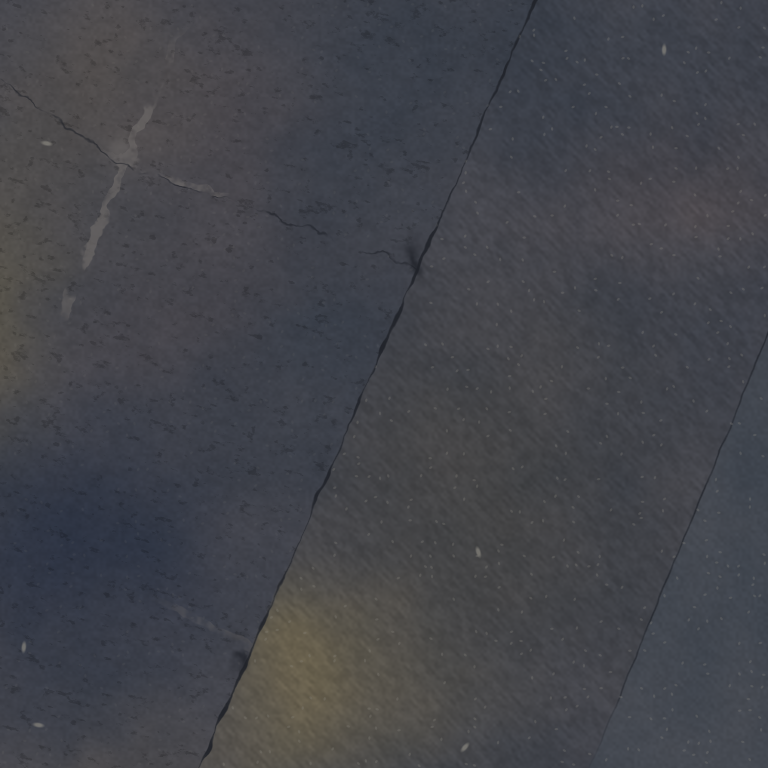
A three.js fragment shader for this texture:

```glsl
// Worn slate paving slabs at dusk: slanted dark joints, crumbling mortar, brushed grain and warm stains.
varying vec2 vUv;

const vec3 SLATE = vec3(0.253, 0.262, 0.294);
const vec3 STEEL = vec3(0.260, 0.281, 0.315);
const vec3 NIGHT = vec3(0.180, 0.205, 0.265);
const vec3 DUSK = vec3(0.218, 0.241, 0.282);
const vec3 MAUVE = vec3(0.300, 0.285, 0.303);
const vec3 OLIVE = vec3(0.270, 0.268, 0.268);
const vec3 BROWN = vec3(0.350, 0.325, 0.310);
const vec3 OCHRE = vec3(0.430, 0.392, 0.295);
const vec3 JOINT = vec3(0.120, 0.130, 0.155);
const vec3 MORTAR = vec3(0.420, 0.405, 0.400);
const vec3 CHIP = vec3(0.530, 0.520, 0.490);
const float SLOPE = 0.437;         // sideways run of the joints per unit of height
const float MAIN_FOOT = 0.260;     // where each joint meets the lower edge
const float RIGHT_FOOT = 0.768;
const float MORTAR_FOOT = -0.177;
const float SOFTNESS = 0.0013;
const float BRUSH_ANGLE = -0.80;
const float GRAIN = 0.080;

float hash(vec2 p) {
  vec3 q = fract(vec3(p.xyx) * 0.1031);
  q += dot(q, q.yzx + 33.33);
  return fract((q.x + q.y) * q.z);
}

float noise(vec2 p) {
  vec2 i = floor(p), f = fract(p);
  f = f * f * (3.0 - 2.0 * f);
  return mix(mix(hash(i), hash(i + vec2(1.0, 0.0)), f.x),
             mix(hash(i + vec2(0.0, 1.0)), hash(i + 1.0), f.x), f.y);
}

// Layered noise centred on zero
float fbm(vec2 p) {
  float sum = -0.5, weight = 0.533;
  for (int i = 0; i < 4; i++) {
    sum += weight * noise(p);
    p = p * 2.03 + 17.3;
    weight *= 0.5;
  }
  return sum;
}

vec2 turn(vec2 p, float a) {
  return vec2(cos(a) * p.x + sin(a) * p.y, cos(a) * p.y - sin(a) * p.x);
}

float line(float d, float halfWidth) {
  return 1.0 - smoothstep(halfWidth - SOFTNESS, halfWidth + SOFTNESS, abs(d));
}

// Signed distance to a slanted joint, positive on its right
float slant(vec2 p, float foot, float slope) {
  return (p.x - foot - slope * p.y) / sqrt(1.0 + slope * slope);
}

// Soft ellipse with its centre in xy and its radii in zw
float pool(vec2 p, vec4 shape) {
  vec2 q = (p - shape.xy) / shape.zw;
  return exp(-dot(q, q));
}

// One randomly turned sliver in each chosen cell
float slivers(vec2 p, float cells, float chance, vec2 size) {
  vec2 cell = floor(p * cells);
  vec2 spot = (cell + 0.2 + 0.6 * vec2(hash(cell + 3.1), hash(cell + 8.7))) / cells;
  vec2 q = turn(p - spot, 6.2832 * hash(cell + 21.0)) / size;
  return step(hash(cell + 47.0), chance) * (1.0 - smoothstep(0.4, 1.4, length(q)));
}

void main() {
  vec2 p = vUv;
  vec2 wander = vec2(fbm(p * 34.0), fbm(p * 34.0 + 70.0));
  vec2 s = p + 0.16 * vec2(fbm(p * 5.0), fbm(p * 5.0 + 40.0));
  float mainD = slant(p, MAIN_FOOT, SLOPE) + 0.008 * wander.x;
  float rightD = slant(p, RIGHT_FOOT, 0.411) + 0.004 * wander.y;
  float brushedSide = smoothstep(-0.003, 0.003, mainD);
  float wornSide = 1.0 - brushedSide;
  float rightSide = smoothstep(-0.003, 0.003, rightD);

  // Stains and mottling
  vec3 c = mix(SLATE, OLIVE, 0.85 * brushedSide * pool(s, vec4(0.64, 0.36, 0.22, 0.26)));
  c = mix(c, DUSK, 0.60 * pool(s, vec4(0.78, 0.95, 0.22, 0.16)));
  c = mix(c, MAUVE, 0.85 * pool(s, vec4(0.92, 0.74, 0.17, 0.09)));
  c = mix(c, MAUVE, 0.85 * pool(s, vec4(0.28, 0.83, 0.13, 0.16)));
  c = mix(c, MAUVE, 0.70 * pool(s, vec4(0.24, 0.60, 0.17, 0.08)));
  c = mix(c, DUSK, 0.75 * wornSide * pool(s, vec4(0.50, 0.92, 0.14, 0.20)));
  c = mix(c, DUSK, 0.75 * wornSide * pool(s, vec4(0.42, 0.54, 0.10, 0.09)));
  c = mix(c, NIGHT, 0.95 * wornSide * pool(s, vec4(0.11, 0.30, 0.18, 0.17)));
  c = mix(c, BROWN, 0.70 * pool(s, vec4(0.10, 0.88, 0.13, 0.16)));
  c = mix(c, OCHRE, 0.55 * pool(s, vec4(0.0, 0.62, 0.07, 0.15)));
  c = mix(c, BROWN, 0.70 * pool(s, vec4(0.12, 0.0, 0.20, 0.07)));
  c = mix(c, OCHRE, 0.45 * brushedSide * pool(s, vec4(0.43, 0.09, 0.19, 0.14)));
  c = mix(c, OCHRE, 0.65 * brushedSide * pool(s, vec4(0.42, 0.13, 0.08, 0.09)));
  c = mix(c, STEEL, 0.85 * rightSide * (1.0 - smoothstep(0.45, 0.7, p.y)));
  c += fbm(p * 10.0 + 5.0) * vec3(0.060, 0.045, 0.035);

  // Brushed grain on the right, fine scuffs and pits on the left
  float brushed = noise(turn(p, BRUSH_ANGLE) * vec2(80.0, 230.0)) - 0.5;
  float scuffed = fbm(turn(p, -0.25) * vec2(75.0, 130.0));
  float grit = noise(p * 250.0) - 0.5;
  c *= 1.0 + GRAIN * (mix(1.5 * scuffed, 1.7 * brushed * (1.0 - 0.6 * rightSide), brushedSide) + grit);
  c *= 1.0 - 0.16 * wornSide * smoothstep(0.14, 0.32, fbm(turn(p, -0.25) * vec2(90.0, 150.0) + 9.0));

  // Crumbling mortar and the broken cross joints on the left
  float breakup = smoothstep(-0.14, 0.08, fbm(p * 32.0 + 11.0));
  float mortarD = slant(p, MORTAR_FOOT, 0.43) + 0.026 * wander.x;
  float crossD = p.y - 0.80 + 0.38 * (p.x - 0.143) - 0.25 * max(0.143 - p.x, 0.0) + 0.026 * wander.y;
  float lowD = p.y - 0.22 + 0.48 * (p.x - 0.20) + 0.016 * wander.y;
  float mortarSpan = smoothstep(0.50, 0.66, p.y) * (1.0 - smoothstep(0.90, 0.98, p.y));
  float paleSpan = smoothstep(0.12, 0.16, p.x) * (1.0 - smoothstep(0.27, 0.32, p.x));
  float lowSpan = smoothstep(0.19, 0.25, p.x) * wornSide;
  float pale = max(line(mortarD, 0.006) * mortarSpan, line(crossD, 0.005) * paleSpan);
  pale = max(pale, 0.5 * line(lowD, 0.005) * lowSpan);
  c = mix(c, MORTAR, 0.70 * breakup * max(pale, 0.8 * pool(p, vec4(0.155, 0.805, 0.016, 0.02))));
  c = mix(c, JOINT, 0.60 * breakup * wornSide * line(crossD + 0.006 * paleSpan, 0.0012));

  // Dark slab joints of uneven width, with knots where the cross joints end
  float knots = pool(p + 0.04 * wander, vec4(0.541, 0.655, 0.011, 0.028))
              + pool(p + 0.04 * wander, vec4(0.309, 0.150, 0.010, 0.020));
  float gap = noise(p * 42.0);
  c = mix(c, JOINT, (0.60 + 0.35 * gap) * line(mainD, 0.0004 + 0.0034 * gap * gap));
  c = mix(c, JOINT, 0.75 * min(knots, 1.0) * breakup);
  c = mix(c, JOINT, (0.45 + 0.45 * gap) * line(rightD, 0.0010) * smoothstep(-0.06, 0.2, p.y));

  // Stone chips and bright specks
  c = mix(c, CHIP, 0.70 * slivers(p, 9.0, 0.10, vec2(0.007, 0.003)));
  c = mix(c, CHIP, 0.28 * slivers(p, 70.0, 0.20, vec2(0.0024, 0.0016)) * (0.3 + 0.7 * brushedSide));
  gl_FragColor = vec4(c, 1.0);
}
```
